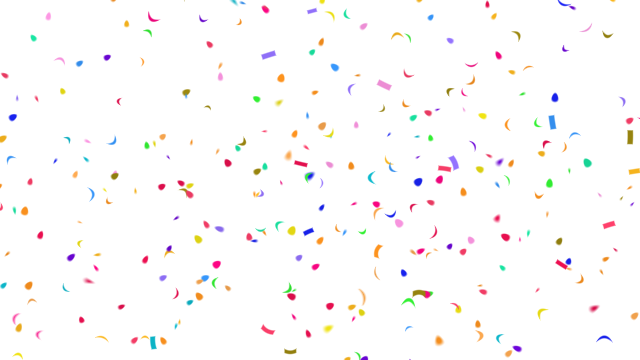
Write a Shadertoy shader that draws this pattern.

```glsl
// Bright confetti (eggs, crescents, ribbons and flecks) scattered over white.

const vec3  PAPER        = vec3(1.0);
const int   LAYERS       = 4;
const float CELL         = 0.125;              // grid step, in canvas heights
const vec2  CROWD_CENTRE = vec2(0.53, 0.47);   // densest place, 0..1
const vec2  CROWD_SPREAD = vec2(0.45, 0.33);
const float FILL_EDGE    = 0.40;               // chance of a piece per cell
const float FILL_CENTRE  = 0.97;
const vec2  EGG          = vec2(0.0080, 0.0108);  // half sizes
const vec2  FLECK        = vec2(0.0032, 0.0075);
const vec2  CRESCENT     = vec2(0.0175, 0.0040);
const vec2  RIBBON       = vec2(0.0165, 0.0068);
const float SOFTNESS     = 0.0006;
const float BLUR         = 0.0035;             // for the few unfocused pieces
const float COLOUR_BIAS  = 1.35;               // favours the first colours

// Ordered from common to rare.
const vec3 COLOURS[16] = vec3[16](
    vec3(1.00, 0.58, 0.12), vec3(1.00, 0.25, 0.42), vec3(1.00, 0.02, 0.52),
    vec3(1.00, 0.67, 0.32), vec3(0.10, 0.14, 0.98), vec3(0.93, 0.06, 0.32),
    vec3(0.43, 0.02, 0.86), vec3(1.00, 0.73, 0.12), vec3(0.22, 0.60, 1.00),
    vec3(0.58, 0.45, 1.00), vec3(0.20, 0.95, 0.20), vec3(0.05, 0.74, 0.82),
    vec3(0.10, 0.92, 0.65), vec3(0.95, 0.90, 0.08), vec3(1.00, 0.60, 0.90),
    vec3(0.62, 0.54, 0.06));

// Four random values from a cell and a seed.
vec4 hash4(vec2 cell, float seed) {
    vec4 p = fract(vec4(cell.xyx, seed + cell.y) * vec4(0.1031, 0.1030, 0.0973, 0.1099)
                   + seed * 0.137);
    p += dot(p, p.wzxy + 33.33);
    return fract((p.xxyz + p.yzzw) * p.zywx);
}

vec2 rotate(vec2 p, float angle) {
    float c = cos(angle), s = sin(angle);
    return vec2(c * p.x + s * p.y, c * p.y - s * p.x);
}

// Ellipse that narrows towards its top.
float eggDistance(vec2 p, vec2 radius) {
    p.x *= 1.0 + 0.28 * clamp(p.y / radius.y, -1.0, 1.0);
    return (length(p / radius) - 1.0) * min(radius.x, radius.y);
}

// Strip curved along a parabola; taper 1 draws it to points at both ends.
float stripDistance(vec2 p, vec2 halfSize, float bend, float taper) {
    float t = p.x / halfSize.x;
    float y = p.y + bend * halfSize.x * (t * t - 0.4);
    float slope = 2.0 * bend * t;
    float side = abs(y) / sqrt(1.0 + slope * slope);
    return max(side - halfSize.y * (1.0 - taper * t * t), abs(p.x) - halfSize.x);
}

// Picks one of the four kinds of piece.
float pieceDistance(vec2 p, float kind, vec4 look) {
    float size = mix(0.78, 1.18, look.x);
    float tilt = look.y * 2.0 - 1.0;
    if (kind < 0.46) {
        vec2 radius = EGG * size * vec2(mix(0.75, 1.1, look.z), 1.0);
        return eggDistance(rotate(p, tilt * 1.3), radius);
    }
    p = rotate(p, tilt * 3.1416);
    if (kind < 0.66) {
        return eggDistance(p, FLECK * size * mix(0.6, 1.15, look.z));
    }
    if (kind < 0.91) {
        vec2 halfSize = CRESCENT * size * vec2(mix(0.65, 1.05, look.z), mix(0.5, 1.1, look.w));
        return stripDistance(p, halfSize, mix(0.35, 0.85, look.w), 1.0);
    }
    return stripDistance(p, RIBBON * size * vec2(1.0, mix(0.7, 1.1, look.z)),
                         0.35 * look.w * look.w, 0.0);
}

void mainImage(out vec4 fragColor, in vec2 fragCoord) {
    vec2 p = fragCoord / iResolution.y;
    float aspect = iResolution.x / iResolution.y;
    float pixel = 0.7 / iResolution.y;
    vec3 colour = PAPER;

    for (int layer = 0; layer < LAYERS; layer++) {
        float seed = float(layer) * 7.31 + 3.7;
        vec2 shift = vec2(0.37, 0.61) * float(layer) + 20.0;
        vec2 grid = p / CELL + shift;
        vec2 base = floor(grid - 0.5);

        // Pieces are under half a cell long, so four cells suffice.
        for (int k = 0; k < 4; k++) {
            vec2 cell = base + vec2(k & 1, k >> 1);
            vec4 place = hash4(cell, seed);
            vec4 look = hash4(cell, seed + 41.3);
            vec4 paint = hash4(cell, seed + 83.9);

            // Crowd the pieces around the middle.
            vec2 centre = (cell + place.xy - shift) * CELL;
            vec2 away = (centre / vec2(aspect, 1.0) - CROWD_CENTRE) / CROWD_SPREAD;
            float fill = mix(FILL_EDGE, FILL_CENTRE, exp(-dot(away, away)));
            if (place.z > fill) continue;

            float dist = pieceDistance(p - centre, place.w, look);
            float edge = pixel + (paint.y > 0.96 ? BLUR : SOFTNESS);
            float cover = 1.0 - smoothstep(-edge, edge, dist);
            vec3 tint = COLOURS[min(int(16.0 * pow(paint.x, COLOUR_BIAS)), 15)];
            colour = mix(colour, tint * mix(0.9, 1.0, paint.z), cover);
        }
    }
    fragColor = vec4(colour, 1.0);
}
```
